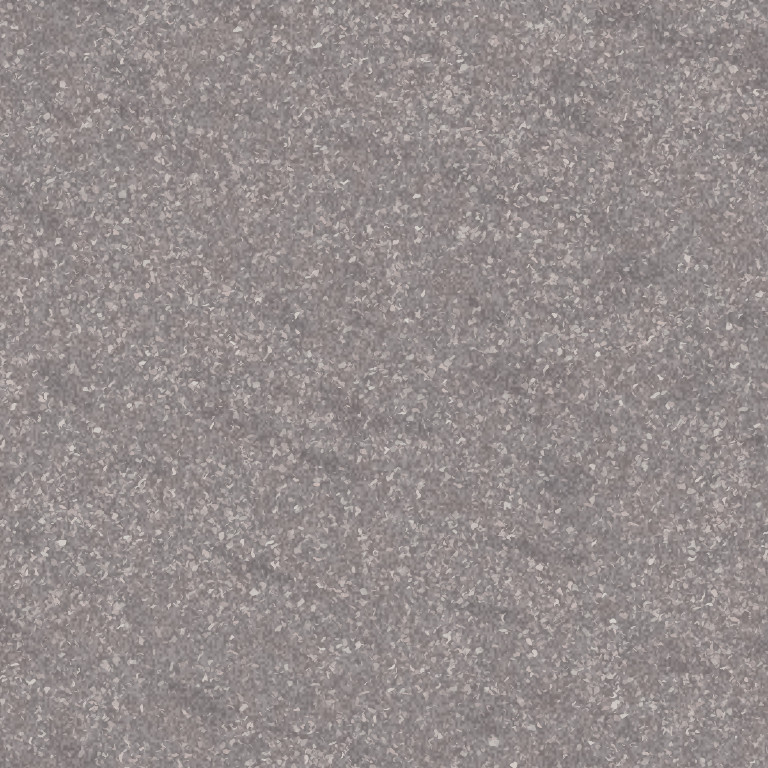
A Shadertoy shader for this texture:

```glsl
const vec3 STONE = vec3(0.560, 0.529, 0.529);
const vec3 STREAK = vec3(0.492, 0.465, 0.473);
const vec3 PALE_GREY = vec3(0.835, 0.820, 0.800);
const vec3 PALE_PINK = vec3(0.785, 0.725, 0.710);
const vec3 WARM_TINT = vec3(0.014, -0.004, -0.008);

const float GRAIN_FREQ = 310.0;
const float GRAIN_DEPTH = 0.145;
const float MOTTLE_FREQ = 95.0;
const float MOTTLE_DEPTH = 0.06;
const float CHIP_CELLS = 145.0;
const float CHIP_DENSITY = 0.23;
const float DUST_CELLS = 215.0;
const float DUST_DENSITY = 0.22;
const float RAGGEDNESS = 0.9;

// Two random values per lattice point
vec2 hash2(vec2 p) {
    uvec2 q = uvec2(ivec2(p) + 4096) * uvec2(1597u, 3793u);
    uint n = (q.x ^ q.y) * 74761u;
    n = (n ^ (n >> 15)) * 28411u;
    n ^= n >> 13;
    n = n * 74761u + 977u;
    n ^= n >> 16;
    return vec2(n & 65535u, n >> 16) / 65535.0;
}

float noise(vec2 p) {
    vec2 i = floor(p), f = fract(p);
    f = f * f * (3.0 - 2.0 * f);
    float low = mix(hash2(i).x, hash2(i + vec2(1, 0)).x, f.x);
    float high = mix(hash2(i + vec2(0, 1)).x, hash2(i + vec2(1, 1)).x, f.x);
    return mix(low, high, f.y);
}

float fbm(vec2 p) {
    float sum = 0.0, amp = 0.533;
    for (int i = 0; i < 4; i++) {
        sum += amp * noise(p);
        p = p * 2.03 + 17.3;
        amp *= 0.5;
    }
    return sum;
}

// Scattered ragged chips: x is opacity, y is a random tint
vec2 flecks(vec2 uv, float cells, float density, float seed) {
    vec2 p = uv * cells;
    p += RAGGEDNESS * (vec2(noise(p * 1.4 + seed), noise(p * 1.4 + seed + 60.0)) - 0.5);
    vec2 home = floor(p);
    float soft = 0.08 + 0.4 * cells / iResolution.y;
    vec2 best = vec2(0.0);
    for (int y = -1; y <= 1; y++) {
        for (int x = -1; x <= 1; x++) {
            vec2 cell = home + vec2(x, y);
            vec2 place = hash2(cell + seed);
            vec2 kind = hash2(cell + seed + 531.0);
            vec2 shape = hash2(cell + seed + 1277.0);
            vec2 d = p - cell - place;
            float a = 3.1416 * shape.x;
            d = mat2(cos(a), -sin(a), sin(a), cos(a)) * d;
            d *= vec2(0.8, mix(1.0, 1.6, kind.y));
            float radius = mix(0.3, 0.62, shape.y * shape.y);
            float cover = 1.0 - smoothstep(radius - soft, radius + soft, length(d));
            float strength = mix(0.3, 1.0, place.x * kind.y + 0.3 * shape.y);
            float opacity = cover * min(strength, 1.0) * step(kind.x, density);
            if (opacity > best.x) best = vec2(opacity, shape.x);
        }
    }
    return best;
}

void mainImage(out vec4 fragColor, in vec2 fragCoord) {
    vec2 uv = fragCoord / iResolution.y;

    // Flow lines fall steeply at the left and level out to the right
    vec2 flow = vec2(uv.x, uv.y + 0.75 * uv.x - 0.38 * uv.x * uv.x);
    flow += 0.045 * (vec2(fbm(uv * 12.0), fbm(uv * 12.0 + 40.0)) - 0.5);
    float streak = smoothstep(0.54, 0.78, fbm(flow * vec2(11.0, 34.0) + 5.0));
    float patches = fbm(uv * 14.0 + 70.0);

    // Stone body with dark streaks and warm patches
    vec3 color = mix(STONE, STREAK, 0.55 * streak);
    color += WARM_TINT * 1.5 * (fbm(uv * 38.0 + 23.0) - 0.5);

    // Fine grain, slightly taller than wide
    float grain = noise(uv * GRAIN_FREQ * vec2(1.08, 0.92)) - 0.5;
    float mottle = fbm(uv * MOTTLE_FREQ + 90.0) - 0.5;
    color += GRAIN_DEPTH * grain + MOTTLE_DEPTH * mottle;

    // Pale mineral flecks, sparse within the streaks
    float density = mix(0.55, 1.3, smoothstep(0.25, 0.75, patches)) * (1.0 - 0.7 * streak);
    vec2 chip = flecks(uv, CHIP_CELLS, CHIP_DENSITY * density, 0.0);
    vec2 dust = flecks(uv, DUST_CELLS, DUST_DENSITY * density, 313.0);
    color = mix(color, mix(PALE_GREY, PALE_PINK, dust.y), 0.85 * dust.x);
    color = mix(color, mix(PALE_GREY, PALE_PINK, chip.y), chip.x);

    fragColor = vec4(color, 1.0);
}
```
